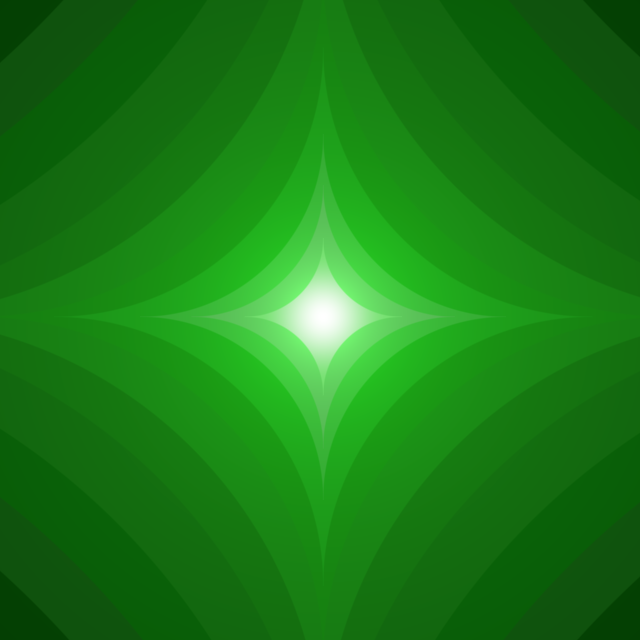
Give the GLSL for this background, as a Shadertoy shader.

```glsl
// Nested concave green stars glowing from a white core toward dark corners.

const vec2 CENTER = vec2(0.505, 0.505);
const int STARS = 10;
const float DIAGONAL = 0.4142;   // star waist distance divided by its radius
const float FALLOFF = 0.22;      // how fast each band dims away from the core
const float CORE_GLOW = 0.105;   // reach of the white glow
const vec3 CORE_WHITE = vec3(1.0);
const vec3 CORE_EDGE = vec3(0.46, 0.88, 0.44);

// Distance from the center to each star tip, inner to outer.
const float RADII[STARS + 1] = float[](
    0.122, 0.205, 0.285, 0.42, 0.54, 0.70, 0.87, 1.10, 1.32, 1.535, 1.76);

// Band colors, inner to outer; the last one fills the corners.
const vec3 BANDS[STARS + 1] = vec3[](
    vec3(0.75, 0.94, 0.74),
    vec3(0.42, 0.90, 0.41),
    vec3(0.26, 0.82, 0.25),
    vec3(0.135, 0.72, 0.12),
    vec3(0.105, 0.61, 0.08),
    vec3(0.105, 0.56, 0.085),
    vec3(0.085, 0.475, 0.065),
    vec3(0.075, 0.425, 0.06),
    vec3(0.035, 0.375, 0.03),
    vec3(0.06, 0.325, 0.05),
    vec3(0.015, 0.25, 0.012));

// Signed edge of a star made of four arcs tangent to the axes.
float starEdge(vec2 q, float radius) {
    float arc = radius - length(max(radius - q, 0.0));
    float tip = max(q.x, q.y) - radius;
    return max(arc, tip);
}

// Band color, brighter inside its waist and dimmer toward the tips.
vec3 bandColor(int i, float dist) {
    if (i == 0) {
        return mix(CORE_WHITE, CORE_EDGE, smoothstep(0.0, CORE_GLOW, dist));
    }
    float waist = DIAGONAL * 0.5 * (RADII[i - 1] + RADII[i]);
    return BANDS[i] * pow(waist / max(dist, 0.001), FALLOFF);
}

void mainImage(out vec4 fragColor, in vec2 fragCoord) {
    float size = min(iResolution.x, iResolution.y);
    vec2 uv = (fragCoord - 0.5 * iResolution.xy) / size + 0.5;
    vec2 quadrant = abs(uv - CENTER);
    float dist = length(quadrant);
    float blur = 1.0 / size;

    // Lay the stars from the largest to the core.
    vec3 color = bandColor(STARS, dist);
    for (int i = STARS - 1; i >= 0; i--) {
        float cover = 1.0 - smoothstep(-blur, blur, starEdge(quadrant, RADII[i]));
        color = mix(color, bandColor(i, dist), cover);
    }

    fragColor = vec4(clamp(color, 0.0, 1.0), 1.0);
}
```
